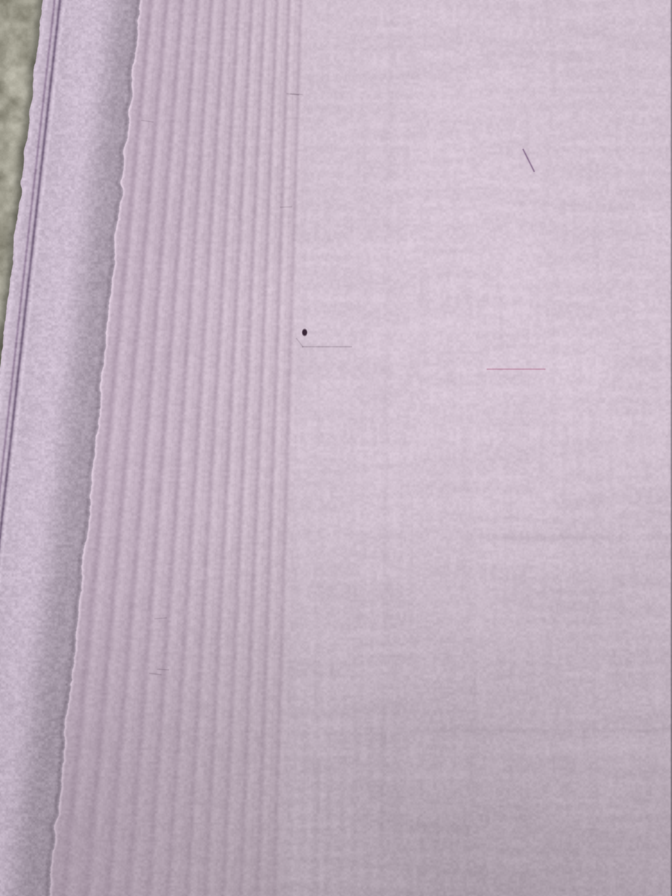
Reproduce this texture procedurally as a Shadertoy shader.

```glsl
float hash(vec2 p) {
    p = fract(p * vec2(0.1031, 0.1137));
    p += dot(p, p.yx + 33.33);
    return fract((p.x + p.y) * p.x * 7.31 + p.y * 17.7);
}

float noise(vec2 p) {
    vec2 i = floor(p), f = fract(p);
    f = f * f * (3.0 - 2.0 * f);
    return mix(mix(hash(i), hash(i + vec2(1, 0)), f.x),
               mix(hash(i + vec2(0, 1)), hash(i + vec2(1, 1)), f.x), f.y);
}

float fbm(vec2 p) {
    float sum = 0.0, amp = 0.5;
    for (int i = 0; i < 4; i++) {
        sum += amp * noise(p);
        p = p * 2.03 + 17.0;
        amp *= 0.5;
    }
    return sum;
}

float bump(float d, float width) {
    return exp(-d * d / (width * width));
}

// Soft-ended stroke between two points
float stroke(vec2 p, vec2 a, vec2 b, float width) {
    vec2 ab = b - a;
    float h = clamp(dot(p - a, ab) / dot(ab, ab), 0.0, 1.0);
    return bump(length(p - a - ab * h), width);
}

void mainImage(out vec4 fragColor, in vec2 fragCoord) {
    // Height units, measured downward from the top left
    vec2 p = vec2(fragCoord.x, iResolution.y - fragCoord.y) / iResolution.y;
    float px = 1.0 / iResolution.y;
    float x = p.x, y = p.y;

    // Slanted boundaries, from left to right
    float rag = (fbm(vec2(y * 65.0, 3.0)) - 0.5) * 0.007;
    float rim = x - (0.048 - 0.117 * y + rag * 0.7);
    float groove = x - (0.068 - 0.112 * y);
    float lip = x - (0.157 - 0.102 * y + rag);
    float ribEnd = 0.341 - 0.028 * y;
    float ribStart = 0.157 - 0.102 * y;
    float onRibs = smoothstep(-px, px, lip);
    float pastRibs = smoothstep(-0.012, 0.012, x - ribEnd);

    // Broad light on the flat sheet
    float light = 0.99 - 0.13 * smoothstep(0.45, 1.05, y + 0.12 * (x - 0.4));
    light -= 0.035 * bump(length((p - vec2(0.5, 1.0)) * vec2(1.0, 1.3)), 0.22);
    light += 0.025 * bump(length(p - vec2(0.5, 0.3)), 0.3);
    light += (fbm(p * 6.0) - 0.47) * 0.04;
    vec3 sheet = vec3(0.82, 0.76, 0.815) * light;

    // Fan of ribs, tighter toward the right
    float s = (x - ribStart) / (ribEnd - ribStart);
    float t = fract(s * (0.82 + 0.18 * s) * 12.0 - 0.15);
    float ribFade = mix(1.0, 0.5, smoothstep(0.5, 1.0, y));
    float ribs = 0.5 * bump(t - 0.78, 0.2) - bump(t - 0.45, 0.17);
    vec3 ribbed = sheet * mix(vec3(0.935, 0.915, 0.935), vec3(0.97, 0.96, 0.965), smoothstep(0.0, 1.0, s));
    ribbed += ribs * ribFade * vec3(0.062, 0.066, 0.06);
    vec3 col = mix(ribbed, sheet, pastRibs);

    // Faint ridges carried on beyond the ribs
    float ghost = sin((x + 0.02 * y) * 420.0) * bump(x - 0.37, 0.07);
    col += 0.011 * ghost * pastRibs * smoothstep(0.6, 0.95, y);
    col -= 0.012 * bump(x - 0.437 + 0.012 * y, 0.004) * pastRibs;

    // Rounded bevel, shaded toward the ragged lip
    float across = clamp((x - (0.068 - 0.112 * y)) / 0.089, 0.0, 1.0);
    vec3 bevel = vec3(0.80, 0.74, 0.81) * mix(1.0, 0.93, smoothstep(0.5, 1.0, y));
    bevel *= 1.0 - 0.17 * smoothstep(0.42, 0.88, across);
    bevel *= 1.0 - 0.04 * bump(across, 0.2);
    col = mix(bevel, col, onRibs);
    col += 0.07 * bump(lip - 0.001, 0.0016);
    col -= 0.07 * bump(lip + 0.003, 0.0025);

    // Woven grain, stronger over the bevel shade
    float grain = noise(p * vec2(270, 310)) + 0.6 * noise(p * vec2(500, 470) + 9.0) - 0.8;
    col += grain * mix(0.068, 0.042, onRibs);
    float weave = noise(vec2(x * 14.0, y * 150.0)) - 0.5;
    float crossWeave = noise(vec2(x * 170.0, y * 12.0)) - 0.5;
    col += (weave * 0.026 + crossWeave * 0.016) * pastRibs;
    float lowerRight = smoothstep(0.43, 0.62, x) * pastRibs;
    col -= lowerRight * 0.025 * (bump(y - 0.6, 0.004) + bump(y - 0.815, 0.003));

    // Twin grooves beside the outer rim
    col -= vec3(0.27, 0.28, 0.25) * bump(groove + 0.001, 0.0018);
    col -= vec3(0.15, 0.17, 0.14) * bump(groove + 0.007, 0.0016);
    col += 0.05 * bump(groove - 0.004, 0.002);

    // Concrete floor past the rim
    float stone = fbm(p * 70.0);
    vec3 floorCol = vec3(0.63, 0.62, 0.565) + (stone - 0.47) * 0.35;
    floorCol *= 1.0 - 0.3 * bump(rim, 0.007);
    col += 0.05 * bump(rim - 0.003, 0.003);
    col = mix(floorCol, col, smoothstep(-px, px, rim));

    // Speck, scratches and fibres
    float speck = length((p - vec2(0.340, 0.371)) * vec2(1.15, 0.85));
    col = mix(col, vec3(0.22, 0.15, 0.21), 1.0 - smoothstep(0.0018, 0.0045, speck));
    col -= vec3(0.22, 0.25, 0.2) * stroke(p, vec2(0.584, 0.167), vec2(0.596, 0.191), 0.0011);
    col -= vec3(0.07, 0.16, 0.13) * stroke(p, vec2(0.544, 0.412), vec2(0.608, 0.412), 0.001);
    col -= 0.09 * stroke(p, vec2(0.338, 0.387), vec2(0.392, 0.387), 0.001);
    col -= 0.07 * stroke(p, vec2(0.331, 0.378), vec2(0.338, 0.387), 0.001);
    for (int i = 0; i < 7; i++) {
        float k = float(i);
        vec2 a = vec2(0.15 + 0.2 * hash(vec2(k, 4.0)), 0.1 + 0.8 * hash(vec2(k, 8.0)));
        col -= 0.07 * stroke(p, a, a + vec2(0.012, 0.006 * (hash(vec2(k, 2.0)) - 0.5)), 0.001);
    }

    // Dim right margin
    col *= 1.0 - 0.3 * smoothstep(0.7475, 0.7495, x);
    fragColor = vec4(clamp(col, 0.0, 1.0), 1.0);
}
```
